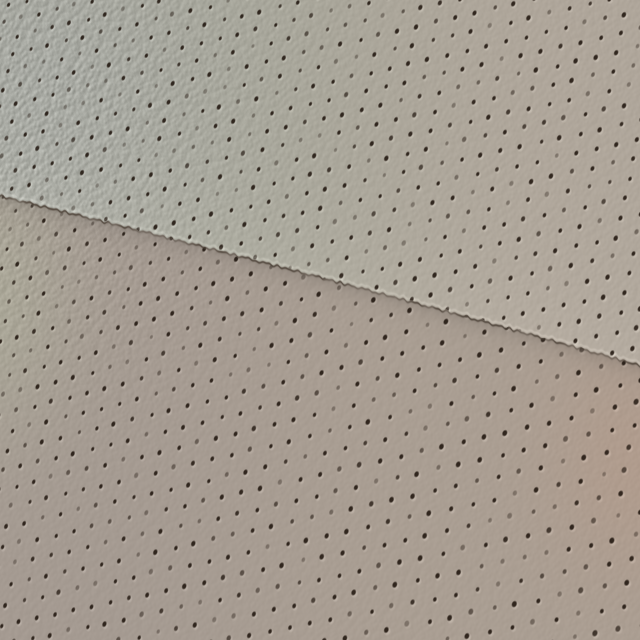
This texture is drawn by a WebGL 2 fragment shader. Its source:

```glsl
#version 300 es
precision highp float;

uniform vec2 u_resolution;
out vec4 fragColor;

const vec3 HOLE_DARK = vec3(0.13, 0.09, 0.06);
const vec3 SEAM_DARK = vec3(0.30, 0.26, 0.22);

vec2 hash2(vec2 cell) {
    vec3 q = fract(vec3(cell.xyx) * vec3(0.1031, 0.1030, 0.0973));
    q += dot(q, q.yzx + 33.33);
    return fract((q.xx + q.yz) * q.zy);
}

// Distance to the nearest scattered feature point
float cellular(vec2 p) {
    vec2 cell = floor(p), f = fract(p);
    float nearest = 2.0;
    for (int j = -1; j <= 1; j++)
        for (int i = -1; i <= 1; i++) {
            vec2 o = vec2(i, j);
            vec2 d = o + hash2(cell + o) - f;
            nearest = min(nearest, dot(d, d));
        }
    return sqrt(nearest);
}

float glow(vec2 p, vec2 center, vec2 radius) {
    vec2 d = (p - center) / radius;
    return exp(-dot(d, d));
}

// Leather height: slanted pebbles with a finer layer
float grainHeight(vec2 p) {
    vec2 slanted = mat2(0.82, 0.57, -0.57, 0.82) * p;
    return cellular(slanted * vec2(125.0, 72.0)) + 0.4 * cellular(p * vec2(210.0, 150.0));
}

float emboss(vec2 p, vec2 lightStep) {
    return grainHeight(p + lightStep) - grainHeight(p - lightStep);
}

float seamHeight(float x) {
    return 0.695 - 0.265 * x + 0.021 * x * (1.0 - x);
}

vec3 upperLeather(vec2 p, float above) {
    vec3 c = mix(vec3(0.655, 0.650, 0.600), vec3(0.685, 0.650, 0.605), smoothstep(0.3, 0.9, p.x));
    c = mix(c, vec3(0.650, 0.660, 0.640), 0.8 * glow(p, vec2(0.05, 0.85), vec2(0.3, 0.35)));
    return c + 0.025 * exp(-above * 9.0);
}

vec3 lowerLeather(vec2 p) {
    vec3 c = mix(vec3(0.645, 0.605, 0.570), vec3(0.665, 0.620, 0.575), smoothstep(0.1, 0.7, p.x));
    c = mix(c, vec3(0.670, 0.665, 0.600), 0.8 * glow(p, vec2(-0.02, 0.53), vec2(0.13, 0.2)));
    c = mix(c, vec3(0.705, 0.605, 0.540), 0.6 * glow(p, vec2(1.0, 0.28), vec2(0.16, 0.2)));
    return c;
}

// Soft elongated spot, leaning up to the right
float spot(vec2 d, float radius, float blur) {
    vec2 q = vec2(0.9 * d.x - 0.43 * d.y, 0.43 * d.x + 0.9 * d.y);
    return 1.0 - smoothstep(radius - blur, radius + blur, length(q * vec2(1.15, 0.8)));
}

// Perforations on a sheared grid with mild perspective
vec3 perforate(vec3 base, vec2 p, vec2 anchor, mat2 basis, vec2 tilt, float px) {
    vec2 d = p - anchor;
    float depth = 1.0 + dot(tilt, d);
    vec2 grid = inverse(basis) * d / depth;
    vec2 cell = floor(grid + 0.5);
    vec2 rnd = hash2(cell + anchor * 100.0);
    vec2 local = basis * (grid - cell) * depth + (rnd - 0.5) * 0.004;
    float radius = mix(0.0025, 0.0035, rnd.x) * depth;
    float blur = max(0.0013, px);
    float strength = mix(0.4, 1.0, smoothstep(0.0, 0.55, rnd.y));
    float rim = spot(local - vec2(0.0017, -0.0022), radius * 1.25, blur * 1.3);
    base += 0.075 * rim * strength;
    return mix(base, HOLE_DARK, 0.9 * strength * spot(local, radius, blur));
}

void main() {
    vec2 p = gl_FragCoord.xy / u_resolution;
    float px = 1.0 / u_resolution.y;

    // Frayed boundary between the two panels
    float fray = 0.0012 * sin(p.x * 310.0 + 2.0 * sin(p.x * 71.0)) + 0.0007 * sin(p.x * 570.0);
    float above = (p.y - seamHeight(p.x) - fray) * 0.967;
    float isUpper = smoothstep(-px, px, above);

    // Panel colours and relief
    vec3 upper = upperLeather(p, max(above, 0.0));
    vec3 lower = lowerLeather(p);
    float relief = emboss(p, vec2(-0.0016, 0.0012));
    float rough = 0.025 + 0.085 * glow(p, vec2(0.02, 0.86), vec2(0.36, 0.32))
                + 0.025 * glow(p, vec2(0.0, 0.56), vec2(0.25, 0.25));
    upper += relief * rough;
    lower += relief * rough * 0.75;

    // Holes in each panel
    upper = perforate(upper, p, vec2(0.5417, 0.599), mat2(0.0302, 0.0064, 0.0068, 0.0299), vec2(0.077, -0.061), px);
    lower = perforate(lower, p, vec2(0.3958, 0.453), mat2(0.0298, 0.0076, 0.0068, 0.0323), vec2(0.146, -0.084), px);

    // Shadow under the overlap, then the dark crease and lit edge
    lower *= 1.0 - 0.13 * exp(min(above, 0.0) * 70.0);
    vec3 color = mix(lower, upper, isUpper);
    float crease = exp(-pow((above + 0.0015) / max(0.0018, px), 2.0));
    float wear = 0.6 + 0.2 * sin(p.x * 93.0 + 3.0 * sin(p.x * 37.0));
    color = mix(color, SEAM_DARK, crease * wear);
    color += 0.06 * exp(-pow((above - 0.0035) / 0.0022, 2.0));

    fragColor = vec4(clamp(color, 0.0, 1.0), 1.0);
}
```
